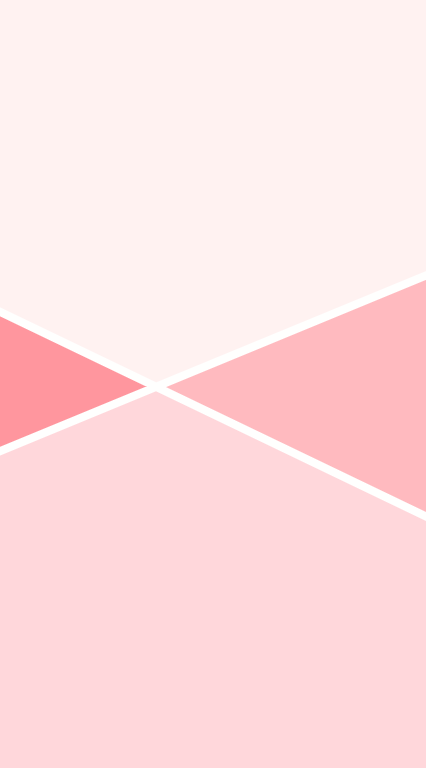
Reproduce this background procedurally as a Shadertoy shader.

```glsl
// Line heights at the left and right canvas edges, in canvas heights
const vec2 RISING_LINE = vec2(0.4125, 0.6413);
const vec2 FALLING_LINE = vec2(0.5940, 0.3275);
const float LINE_HALF_WIDTH = 0.0053;

const vec3 TOP_COLOR = vec3(1.0, 0.949, 0.947);
const vec3 BOTTOM_COLOR = vec3(1.0, 0.843, 0.86);
const vec3 LEFT_COLOR = vec3(1.0, 0.588, 0.62);
const vec3 RIGHT_COLOR = vec3(1.0, 0.73, 0.75);
const vec3 LINE_COLOR = vec3(1.0, 1.0, 0.996);

// Signed distance to a line spanning the canvas, positive above it
float lineDistance(vec2 uv, vec2 heights, float aspect) {
    float slope = (heights.y - heights.x) / aspect;
    return (uv.y - mix(heights.x, heights.y, uv.x)) / sqrt(1.0 + slope * slope);
}

// Antialiased coverage of the positive side of a distance
float coverage(float dist, float pixel) {
    return clamp(dist / pixel + 0.5, 0.0, 1.0);
}

void mainImage(out vec4 fragColor, in vec2 fragCoord) {
    vec2 uv = fragCoord / iResolution.xy;
    float aspect = iResolution.x / iResolution.y;
    float pixel = 1.0 / iResolution.y;

    float rising = lineDistance(uv, RISING_LINE, aspect);
    float falling = lineDistance(uv, FALLING_LINE, aspect);
    float aboveRising = coverage(rising, pixel);
    float aboveFalling = coverage(falling, pixel);

    // Four flat regions split by the two lines
    vec3 belowColor = mix(BOTTOM_COLOR, LEFT_COLOR, aboveRising);
    vec3 aboveColor = mix(RIGHT_COLOR, TOP_COLOR, aboveRising);
    vec3 color = mix(belowColor, aboveColor, aboveFalling);

    // Crossing bands
    float nearest = min(abs(rising), abs(falling));
    color = mix(color, LINE_COLOR, coverage(LINE_HALF_WIDTH - nearest, pixel));

    fragColor = vec4(color, 1.0);
}
```
